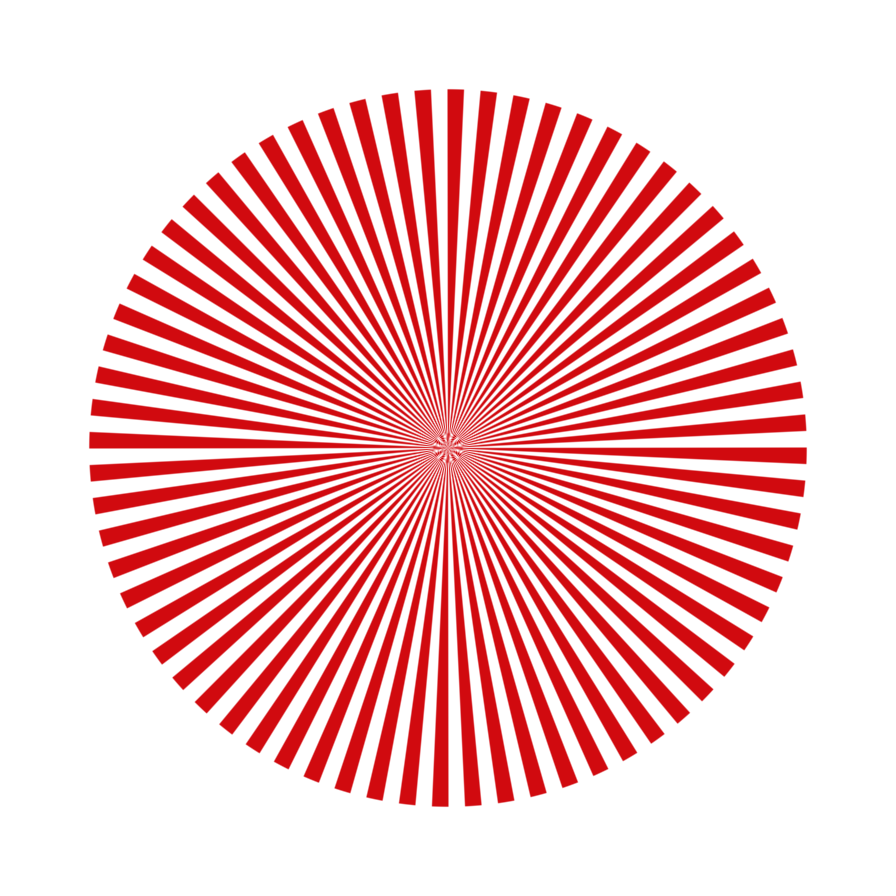
Write a three.js fragment shader that draws this background.

```glsl
varying vec2 vUv;

const float TAU = 6.2831853;
const vec3 WHITE = vec3(1.0);
const vec3 RED = vec3(0.82, 0.04, 0.06);
const float RAY_COUNT = 68.0;
const float RAY_CENTER = 0.235;
const float DISC_RADIUS = 0.4004;
const float ROSETTE_RADIUS = 0.0165;
const float SOFTNESS = 0.0011;

// Coverage of a shape whose signed distance is positive inside
float coverage(float dist, float softness) {
    return smoothstep(-softness, softness, dist);
}

// Clockwise turn from the top, in whole revolutions
float clockwiseTurn(vec2 p) {
    return atan(p.x, p.y + 1e-6) / TAU;
}

// Equal red and white wedges, measured by arc length to the nearest edge
float rays(float turn, float radius, float count, float center) {
    float phase = fract(turn * count - center + 0.5) - 0.5;
    float arc = (0.25 - abs(phase)) * TAU * radius / count;
    return coverage(arc, SOFTNESS);
}

// Ring of soft petals between two radii
float petalRing(float turn, float radius, float inner, float outer, float count) {
    float ring = coverage(radius - inner, 0.0015) * coverage(outer - radius, 0.0015);
    return ring * cos(TAU * turn * count);
}

void main() {
    vec2 p = vUv - 0.5;
    float radius = length(p);
    float turn = clockwiseTurn(p);

    // Sunburst clipped to a disc
    float ink = rays(turn, radius, RAY_COUNT, RAY_CENTER);
    ink *= coverage(DISC_RADIUS - radius, SOFTNESS);

    // Small rosette where the rays converge
    ink += 0.36 * petalRing(turn, radius, 0.0075, ROSETTE_RADIUS, 12.0);
    ink += 0.18 * petalRing(turn, radius, 0.002, 0.006, 8.0);

    gl_FragColor = vec4(mix(WHITE, RED, clamp(ink, 0.0, 1.0)), 1.0);
}
```
